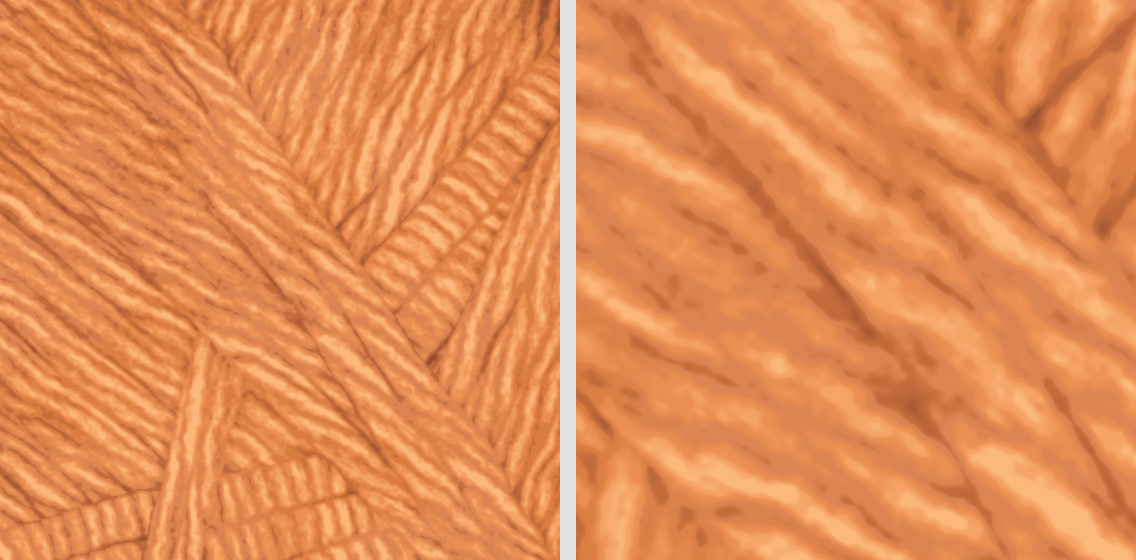
Left: the whole. Right: its middle third, enlarged.
Give the GLSL for this texture, as a three.js fragment shader.

```glsl
// Wound ball of soft orange yarn: crossing bands of twisted strands.
varying vec2 vUv;

float hash(vec2 p) {
  vec3 q = fract(vec3(p.xyx) * 0.1031);
  q += dot(q, q.yzx + 33.33);
  return fract((q.x + q.y) * q.z);
}

float noise(vec2 p) {
  vec2 cell = floor(p), f = fract(p);
  f = f * f * (3.0 - 2.0 * f);
  return mix(mix(hash(cell), hash(cell + vec2(1, 0)), f.x),
             mix(hash(cell + vec2(0, 1)), hash(cell + vec2(1, 1)), f.x), f.y);
}

// Coordinates along and across a direction given in degrees.
vec2 alongAcross(vec2 p, float degrees) {
  float a = radians(degrees);
  return vec2(dot(p, vec2(cos(a), sin(a))), dot(p, vec2(-sin(a), cos(a))));
}

// Lays parallel strands numbered lo to hi over the tone beneath them.
void layStrands(inout float tone, vec2 p, vec2 origin, float angle,
                float plyAngle, float width, float lo, float hi) {
  vec2 s = alongAcross(p - origin, angle);
  s.y += 0.024 * (noise(p * 4.5 + angle) - 0.5) + 0.008 * (noise(p * 24.0) - 0.5);
  float lane = s.y / width;
  float id = floor(lane), f = fract(lane);
  float edge = min(f, 1.0 - f) * width;

  // Twisted plies, bowed across each strand, soft between
  vec2 t = alongAcross(p, plyAngle + 8.0 * (hash(vec2(id + 50.0, angle + 90.0)) - 0.5));
  float phase = t.y / 0.034 + hash(vec2(id + 80.0, plyAngle + 99.0));
  phase += 0.65 * (noise(p * 13.0 + id * 3.7) - 0.5) + 0.8 * (f - 0.5) * (f - 0.5);
  phase += 0.22 * (noise(p * 60.0) - 0.5);
  float ply = pow(0.5 - 0.5 * cos(6.28318 * fract(phase)), 0.75);
  float plyLight = 0.72 + 0.5 * hash(vec2(floor(phase) + 70.0, id + 120.0));
  float body = 0.17 + 0.6 * ply * plyLight * (0.7 + 0.3 * smoothstep(0.0, 0.025, edge));

  // Fine fibres run with the ply
  body += 0.26 * (noise(vec2(t.x * 24.0, t.y * 105.0)) - 0.5);
  body += 0.24 * (noise(vec2(t.x * 75.0, t.y * 190.0) + 31.0) - 0.5);

  // Grooves between strands, deep only in places
  float groove = 0.24 - 0.5 * smoothstep(0.48, 0.85, noise(p * 8.0 + 3.0));
  groove += 0.2 * (noise(p * 70.0) - 0.5);
  body = mix(groove, body, smoothstep(-0.003, 0.011, edge));

  // Contact shadow, then the band itself
  float inside = min(lane - lo, hi - lane) * width;
  tone -= 0.25 * smoothstep(-0.024, 0.0, inside);
  tone = mix(tone, body, smoothstep(-0.004, 0.004, inside));
}

vec3 yarnColor(float tone, float dusty) {
  vec3 amber = mix(vec3(0.86, 0.49, 0.25), vec3(0.86, 0.52, 0.32), dusty);
  vec3 c = mix(vec3(0.58, 0.30, 0.19), vec3(0.76, 0.42, 0.23), smoothstep(-0.45, 0.06, tone));
  c = mix(c, amber, smoothstep(0.04, 0.25, tone));
  c = mix(c, vec3(0.92, 0.56, 0.32), smoothstep(0.3, 0.54, tone));
  c = mix(c, vec3(0.96, 0.64, 0.40), smoothstep(0.54, 0.74, tone));
  return mix(c, vec3(0.985, 0.72, 0.48), smoothstep(0.74, 0.92, tone));
}

void main() {
  vec2 p = vUv;
  vec2 crossing = vec2(0.65, 0.52);

  // Right of the main band: rising strands and a counter-twisted pair
  float right = 0.5;
  layStrands(right, p, crossing, 49.0, 71.0, 0.085, -99.0, 99.0);
  layStrands(right, p, crossing, 50.0, -34.0, 0.1, -2.4, 0.0);
  layStrands(right, p, vec2(0.77, 0.335), 64.0, 77.0, 0.075, -99.0, 0.0);

  // Left of it: falling strands, herringbone, steep ends, wide band
  float left = 0.5;
  layStrands(left, p, vec2(0.0, 0.44), -50.0, -29.0, 0.088, -99.0, 99.0);
  layStrands(left, p, vec2(0.0, 0.77), -52.0, -72.0, 0.09, -1.0, 0.3);
  layStrands(left, p, vec2(0.45, 0.25), -40.0, -31.0, 0.08, -3.0, 2.0);
  layStrands(left, p, vec2(0.0, 0.06), 14.0, -72.0, 0.09, -3.0, 0.0);
  layStrands(left, p, vec2(0.38, 0.3), 77.0, 86.0, 0.055, -1.0, 1.0);
  layStrands(left, p, vec2(0.0, 0.78), -46.0, -29.0, 0.08, 0.0, 9.0);

  // Top strands cover the seam between both sides
  float seam = alongAcross(p - crossing, -56.0).y + 0.075;
  float tone = mix(left, right, smoothstep(-0.003, 0.003, seam));
  layStrands(tone, p, crossing, -56.0, -35.0, 0.075, -2.0, 0.0);

  // Broad light, shaded corner and fuzz
  tone += 0.28 * (noise(p * 4.0 + 7.0) - 0.5);
  tone += 0.16 * (noise(p * 130.0) - 0.5) + 0.1 * (noise(p * 210.0 + 5.0) - 0.5);
  tone += 0.07 - 0.12 * smoothstep(0.35, 0.9, length(p - vec2(0.55, 0.6)));
  tone -= 0.7 * (1.0 - smoothstep(0.0, 0.15, length(p - vec2(1.0, 1.0))));

  float dusty = smoothstep(0.35, 0.7, noise(p * 7.0 + 19.0) + 0.25 * (0.5 - p.y));
  gl_FragColor = vec4(yarnColor(tone, dusty), 1.0);
}
```
